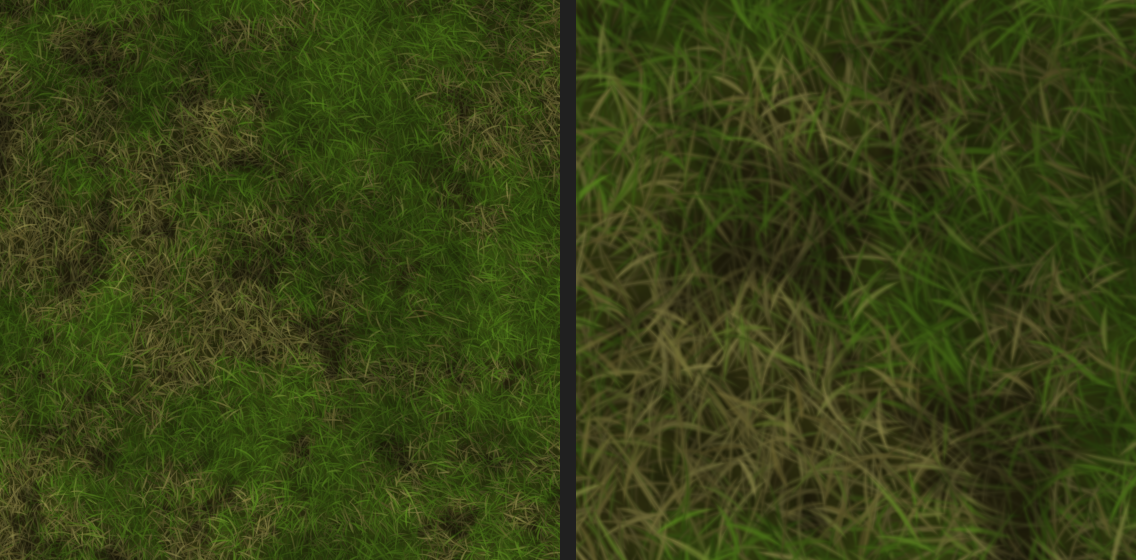
Left, the full canvas; right, a detail of the centre.
Give the GLSL for this texture, as a three.js fragment shader.

```glsl
// Patchy lawn seen from above: fine green blades mixed with dry straw and dark soil pits.
// Layers of jittered grid cells each hold one curved, tapered blade, painted from the
// shaded bottom up; fractal noise decides where the grass is dry, bare or lush.

varying vec2 vUv;

const int LAYERS = 22;
const float EDGE = 0.0016;

const vec3 SOIL = vec3(0.140, 0.130, 0.045);
const vec3 MOSS = vec3(0.165, 0.225, 0.045);
const vec3 DEEP_GREEN = vec3(0.165, 0.255, 0.045);
const vec3 LUSH_GREEN = vec3(0.245, 0.370, 0.080);
const vec3 DRY_BROWN = vec3(0.275, 0.250, 0.115);
const vec3 STRAW = vec3(0.405, 0.390, 0.215);

// Four random values from a cell and a seed, without sine
vec4 hash4(vec2 cell, float seed) {
  vec4 q = fract(vec4(cell.xyx, cell.y + seed) * vec4(0.1031, 0.1030, 0.0973, 0.1099)
    + seed * 0.137);
  q += dot(q, q.wzxy + 33.33);
  return fract((q.xxyz + q.yzzw) * q.zywx);
}

float valueNoise(vec2 p, float seed) {
  vec2 cell = floor(p);
  vec2 f = fract(p);
  f = f * f * (3.0 - 2.0 * f);
  float low = mix(hash4(cell, seed).x, hash4(cell + vec2(1.0, 0.0), seed).x, f.x);
  float high = mix(hash4(cell + vec2(0.0, 1.0), seed).x, hash4(cell + 1.0, seed).x, f.x);
  return mix(low, high, f.y);
}

float fbm(vec2 p, float seed) {
  float sum = 0.0;
  float weight = 0.533;
  for (int i = 0; i < 4; i++) {
    sum += weight * valueNoise(p, seed + float(i));
    p = mat2(1.6, 1.2, -1.2, 1.6) * p + 3.7;
    weight *= 0.5;
  }
  return sum;
}

// Prevailing blade angle: upright on the left, leaning over to the right
float leanAngle(vec2 root) {
  float swirl = sin(root.x * 9.0 + root.y * 5.0) + sin(root.y * 13.0 - root.x * 6.0);
  return 1.45 + 0.9 * root.x + 0.3 * swirl;
}

// x: coverage of a curved blade with soft tips, y: signed position across it
vec2 blade(vec2 p, float angle, float halfLength, float halfWidth, float bend) {
  vec2 axis = vec2(cos(angle), sin(angle));
  float along = dot(p, axis) / halfLength;
  float across = dot(p, vec2(-axis.y, axis.x)) - bend * halfLength * (along * along - 0.3);
  float edge = abs(across) - halfWidth * (1.0 - 0.7 * along * along);
  float tips = 1.0 - smoothstep(0.7, 1.25, abs(along));
  return vec2(tips * (1.0 - smoothstep(-EDGE, EDGE, edge)), across / halfWidth);
}

vec3 bladeColor(float dryness, float pick, float tone) {
  vec3 green = mix(DEEP_GREEN, LUSH_GREEN, tone);
  vec3 dry = mix(DRY_BROWN, STRAW, tone);
  return mix(green, dry, smoothstep(pick - 0.28, pick + 0.28, dryness));
}

// Paints one layer of blades over the color below it
vec3 paintLayer(vec3 below, vec2 uv, float layer, float dryness, float pit) {
  float height = layer / float(LAYERS - 1);
  float cellSize = mix(0.025, 0.036, fract(layer * 0.618));
  vec2 gridUv = uv + vec2(0.37, 0.71) * layer * cellSize;
  vec2 home = floor(gridUv / cellSize);
  vec3 color = below;
  for (int y = -1; y <= 1; y++) {
    for (int x = -1; x <= 1; x++) {
      vec2 cell = home + vec2(float(x), float(y));
      vec4 place = hash4(cell, layer + 1.0);
      vec4 look = hash4(cell, layer + 51.0);
      vec2 offset = gridUv - (cell + place.xy) * cellSize;
      float spread = (place.z + look.w - 1.0) * 2.1;
      float angle = leanAngle(uv - offset) + spread;
      float halfLength = cellSize * mix(0.36, 0.72, place.w);
      float halfWidth = mix(0.0009, 0.0017, look.z * look.z);
      vec2 shape = blade(offset, angle, halfLength, halfWidth, (look.w - 0.5) * 0.4);
      float light = mix(0.72, 1.10, height) * mix(0.80, 1.22, look.z);
      light *= 1.0 + 0.05 * clamp(shape.y, -1.0, 1.0);
      vec3 tint = bladeColor(dryness, 0.05 + 0.9 * look.x, look.y) * light;
      color = mix(color, tint, shape.x * 0.74 * (1.0 - 0.4 * pit));
    }
  }
  return color;
}

void main() {
  vec2 uv = vUv;

  // Small ragged patches of dry grass, sparser to the right, with bare pits inside them
  float patches = 0.55 * fbm(uv * 5.0, 7.0) + 0.45 * fbm(uv * 15.0, 83.0);
  patches += 0.20 * (0.45 - uv.x);
  float dryness = mix(0.04, 0.86, smoothstep(0.33, 0.70, patches));
  float pit = smoothstep(0.55, 0.76, fbm(uv * 17.0, 23.0)) * (0.25 + 0.75 * dryness);

  // Shaded undergrowth, then the blades from the bottom up
  vec3 color = mix(MOSS, SOIL, clamp(dryness + pit, 0.0, 1.0));
  color *= 0.75 + 0.5 * fbm(uv * 60.0, 41.0);
  for (int i = 0; i < LAYERS; i++) {
    color = paintLayer(color, uv, float(i), dryness, pit);
  }

  // Uneven light over the tufts, dimmer toward the top
  float tufts = mix(0.72, 1.32, fbm(uv * 10.0, 67.0));
  color *= tufts * mix(1.06, 0.96, uv.y) * (1.0 - 0.40 * pit);
  gl_FragColor = vec4(color, 1.0);
}
```
